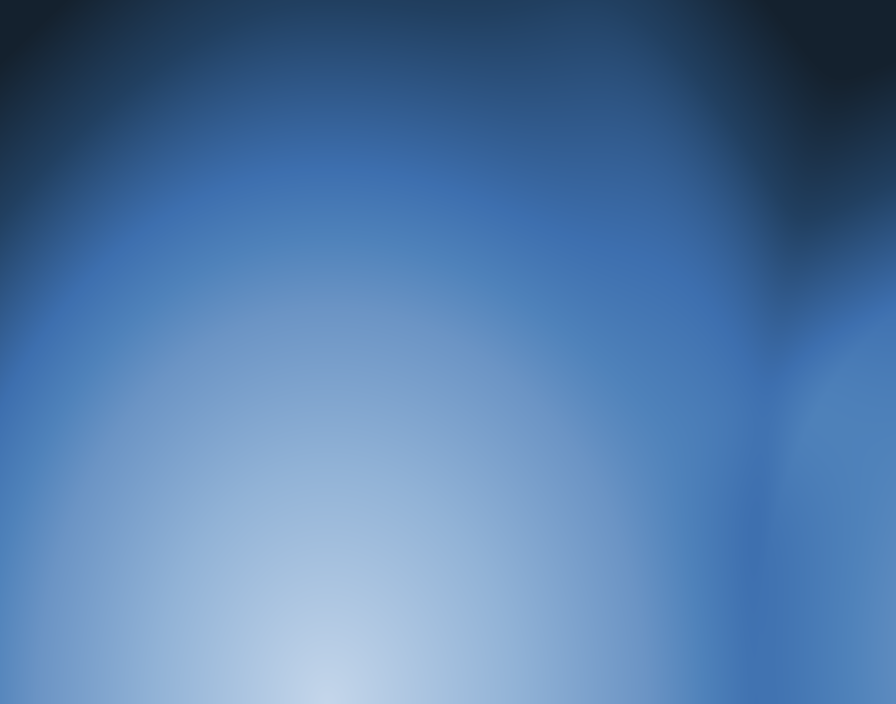
This background is drawn by a Shadertoy shader. Its source:

```glsl
#define DOME_CENTRE vec2(0.365, 0.0)
#define DOME_HEIGHT 0.76
#define DOME_LEFT 0.437
#define DOME_RIGHT 0.482
#define GLOW_CENTRE vec2(1.12, 0.07)
#define GLOW_RADII vec2(0.273, 0.54)
#define GLOW_GAIN 0.35
#define HAZE_TOP vec2(0.70, 1.0)
#define HAZE_END vec2(0.85, 0.45)
#define HAZE_WIDTH 0.124
#define HAZE_GAIN 0.16
#define BLEND 0.04

const vec3 NIGHT = vec3(0.08, 0.13, 0.18);
const vec3 NAVY = vec3(0.13, 0.25, 0.38);
const vec3 COBALT = vec3(0.24, 0.435, 0.685);
const vec3 AZURE = vec3(0.31, 0.51, 0.73);
const vec3 SKY = vec3(0.42, 0.58, 0.77);
const vec3 MIST = vec3(0.57, 0.70, 0.84);
const vec3 PALE = vec3(0.77, 0.84, 0.92);

float ramp(float low, float high, float x) {
    return clamp((x - low) / (high - low), 0.0, 1.0);
}

// Smooth maximum: rounds the valley between two lights
float softMax(float a, float b) {
    return max(a, b) + BLEND * log(1.0 + exp(-abs(a - b) / BLEND));
}

float segmentDistance(vec2 p, vec2 a, vec2 b) {
    vec2 along = b - a;
    float h = clamp(dot(p - a, along) / dot(along, along), 0.0, 1.0);
    return length(p - a - along * h);
}

// Light level: zero on the saturated rim, positive inside, negative outside
float lightLevel(vec2 uv) {
    // Large dome, slightly wider on its right
    vec2 offset = uv - DOME_CENTRE;
    float halfWidth = offset.x < 0.0 ? DOME_LEFT : DOME_RIGHT;
    float dome = 1.0 - length(offset / vec2(halfWidth, DOME_HEIGHT));

    // Weaker glow beyond the right edge
    float glow = 1.0 - length((uv - GLOW_CENTRE) / GLOW_RADII);
    glow *= glow > 0.0 ? GLOW_GAIN : 1.0;

    // Haze band running down between the two
    vec2 squash = vec2(1.0, 0.785);
    float d = segmentDistance(uv * squash, HAZE_TOP * squash, HAZE_END * squash);
    float haze = HAZE_GAIN * exp(-d * d / (HAZE_WIDTH * HAZE_WIDTH));

    // Faster falloff into the dark left corner
    float level = softMax(dome, glow) + haze;
    float shade = 1.0 + 0.35 * (1.0 - smoothstep(0.0, 0.35, uv.x));
    return level < 0.0 ? level * shade : level;
}

vec3 skyColour(float level) {
    vec3 colour = mix(NIGHT, NAVY, ramp(-0.62, -0.31, level));
    colour = mix(colour, COBALT, ramp(-0.31, 0.0, level));
    colour = mix(colour, AZURE, ramp(0.0, 0.13, level));
    colour = mix(colour, SKY, ramp(0.13, 0.26, level));
    colour = mix(colour, MIST, ramp(0.26, 0.56, level));
    return mix(colour, PALE, ramp(0.56, 1.0, level));
}

void mainImage(out vec4 fragColor, in vec2 fragCoord) {
    vec2 uv = fragCoord / iResolution.xy;
    fragColor = vec4(skyColour(lightLevel(uv)), 1.0);
}
```
